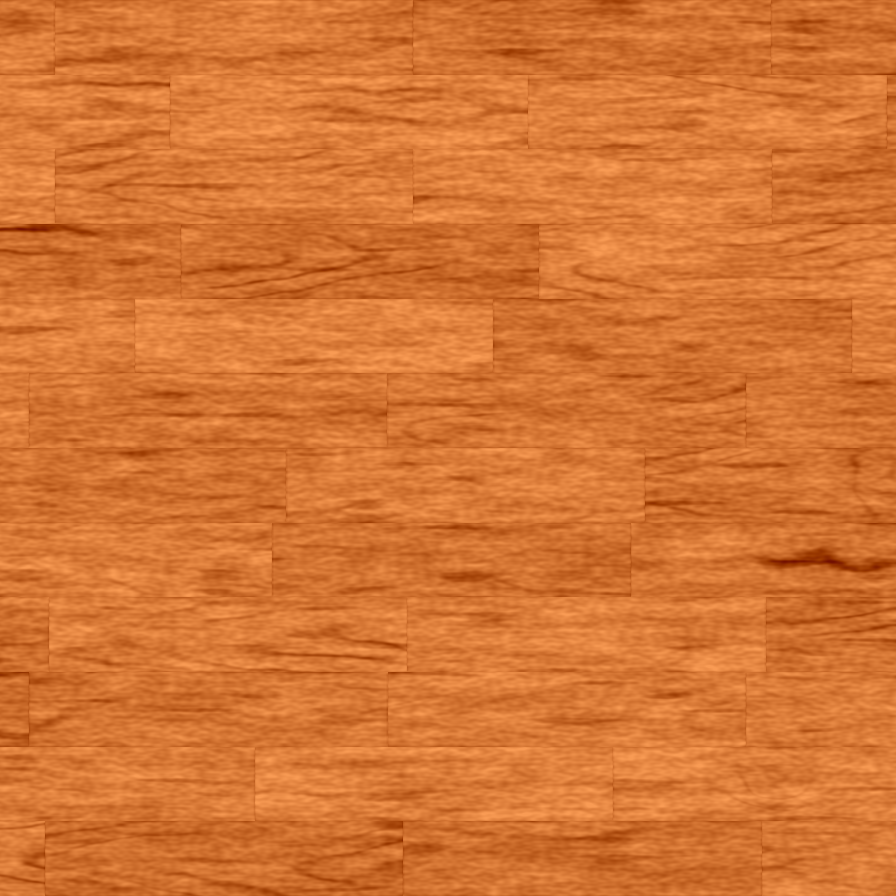
Write a WebGL 1 fragment shader that draws this texture.

```glsl
precision highp float;
// Warm orange parquet: staggered strips of wood with fibres, flame grain and knots.

#define ROWS 12.0          // strips down the canvas
#define PLANK_LENGTH 0.4   // in canvas widths
#define SEAM_WIDTH 0.0022  // in canvas widths
#define SEAM_DEPTH 0.16
#define BASE_TONE 0.75
#define PLANK_VARIATION 0.3
#define FIBRE_DEPTH 0.42
#define VEIN_DEPTH 0.95
#define STREAK_DEPTH 0.45
#define DARK_WOOD vec3(0.64, 0.26, 0.03)
#define LIGHT_WOOD vec3(0.92, 0.55, 0.28)

uniform vec2 u_resolution;

const float TAU = 6.2831853;

float hash(vec2 p) {
  vec3 q = fract(p.xyx * 0.1031);
  q += dot(q, q.yzx + 33.33);
  return fract((q.x + q.y) * q.z);
}

float cornerSlope(vec2 cell, vec2 offset) {
  float angle = TAU * hash(cell);
  return dot(vec2(cos(angle), sin(angle)), offset);
}

// Gradient noise, roughly -0.7 to 0.7
float noise(vec2 p) {
  vec2 i = floor(p);
  vec2 f = fract(p);
  vec2 w = f * f * f * (f * (f * 6.0 - 15.0) + 10.0);
  vec2 e = vec2(1.0, 0.0);
  float low = mix(cornerSlope(i, f), cornerSlope(i + e.xy, f - e.xy), w.x);
  float high = mix(cornerSlope(i + e.yx, f - e.yx), cornerSlope(i + e.xx, f - e.xx), w.x);
  return mix(low, high, w.y);
}

// Fine fibres drawn out along the plank
float fibres(vec2 p) {
  return 0.8 * noise(p * vec2(6.0, 55.0))
       + 0.9 * noise(p * vec2(26.0, 150.0))
       + 0.8 * noise(p * vec2(95.0, 240.0));
}

// Growth rings cut by the plank: straight lines or pointed flames
float veins(vec2 local, vec2 p, vec2 id) {
  float kind = hash(id + 11.3);
  float lean = hash(id + 23.7) - 0.5;
  float direction = lean < 0.0 ? -1.0 : 1.0;
  float across = local.y - 0.5 - 0.5 * lean;

  float straight = 2.4 * local.y + 2.0 * lean * local.x;
  float flame = direction * 3.2 * local.x + 4.2 * sqrt(across * across + 0.006);
  float rings = mix(straight, flame, step(0.45, kind));

  // An occasional knot bends the rings around it
  vec2 knot = (local - vec2(0.3 + 0.4 * kind, 0.5)) * vec2(9.0, 3.0);
  rings += 2.2 * step(0.86, hash(id + 5.1)) * exp(-dot(knot, knot));

  rings += 1.1 * noise(p * vec2(5.0, 13.0)) + 0.25 * noise(p * vec2(22.0, 65.0));
  float line = pow(0.5 + 0.5 * cos(TAU * rings), 7.0);
  float patches = smoothstep(-0.2, 0.4, noise(p * vec2(4.5, 18.0) + 40.0));
  float strength = hash(id + 31.9);
  return line * patches * (0.2 + 0.8 * strength * strength);
}

void main() {
  vec2 uv = gl_FragCoord.xy / u_resolution;

  // Staggered plank layout
  float row = floor(uv.y * ROWS);
  float along = uv.x / PLANK_LENGTH + 5.0 * hash(vec2(row, 7.0));
  vec2 id = vec2(floor(along), row);
  vec2 local = vec2(fract(along), fract(uv.y * ROWS));
  vec2 grain = uv + 9.0 * vec2(hash(id + 2.6), hash(id + 8.2));

  // Tone of the wood, 0 dark to 1 light
  float tone = BASE_TONE + PLANK_VARIATION * (hash(id + 17.4) - 0.5);
  tone += FIBRE_DEPTH * fibres(grain);
  tone -= VEIN_DEPTH * veins(local, grain, id);
  tone -= STREAK_DEPTH * smoothstep(0.22, 0.55, noise(grain * vec2(9.0, 95.0) + 70.0));

  // Thin soft seams
  vec2 border = min(local, 1.0 - local) * vec2(PLANK_LENGTH, 1.0 / ROWS);
  float seam = 1.0 - smoothstep(0.0, SEAM_WIDTH, min(border.x, border.y));
  tone -= SEAM_DEPTH * seam;

  vec3 color = mix(DARK_WOOD, LIGHT_WOOD, clamp(tone, -0.7, 1.2));
  gl_FragColor = vec4(clamp(color, 0.0, 1.0), 1.0);
}
```
